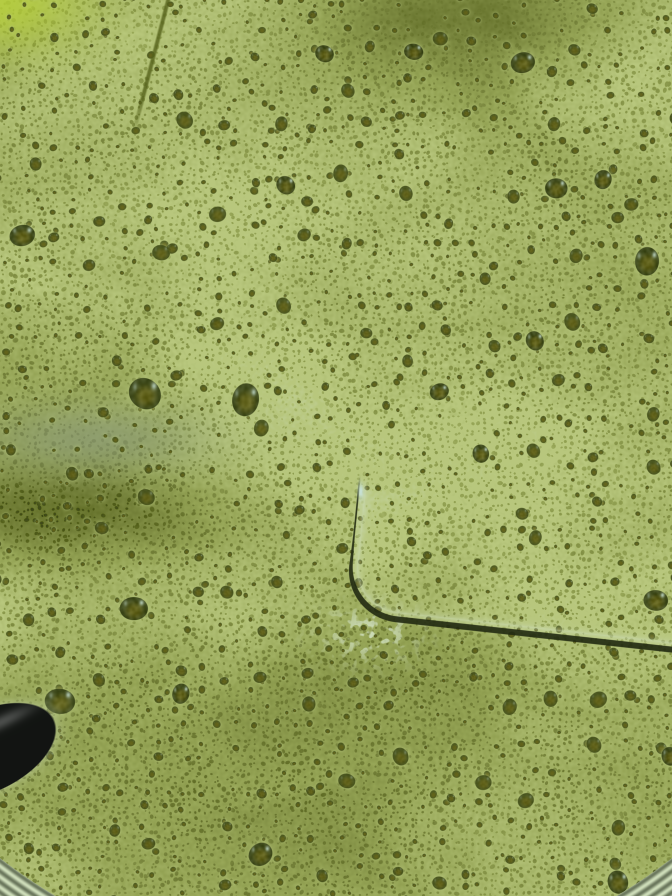
Give the GLSL for this texture, as a Shadertoy shader.

```glsl
// Green frothy liquid: fine foam, scattered bubbles and a submerged glass edge.
const vec3 DEEP   = vec3(0.16, 0.20, 0.08);
const vec3 MOSS   = vec3(0.33, 0.38, 0.10);
const vec3 OLIVE  = vec3(0.45, 0.50, 0.22);
const vec3 LEAF   = vec3(0.58, 0.64, 0.33);
const vec3 CREAM  = vec3(0.72, 0.78, 0.49);
const vec3 FROTH  = vec3(0.80, 0.86, 0.72);
const vec3 AMBER  = vec3(0.37, 0.36, 0.07);
const vec3 LIME   = vec3(0.72, 0.82, 0.22);
const vec3 MIST   = vec3(0.53, 0.59, 0.46);
const vec3 GLINT  = vec3(0.78, 0.88, 0.84);
const vec3 INK    = vec3(0.07, 0.08, 0.07);
const float BASE_TONE = 3.3;     // position on the six-colour ramp
const float FOAM_CELL = 0.0092;
const float FOAM_DEPTH = 1.4;

vec3 hash3(vec2 p) {
    vec3 q = fract(p.xyx * vec3(0.1031, 0.1030, 0.0973));
    q += dot(q, q.yxz + 33.33);
    return fract((q.xxy + q.yzz) * q.zyx);
}

float gradAt(vec2 cell, vec2 f) {
    float a = 6.2832 * hash3(cell).x;
    return dot(vec2(cos(a), sin(a)), f);
}

float noise(vec2 p) {
    vec2 i = floor(p), f = fract(p), e = vec2(1, 0);
    vec2 u = f * f * f * (f * (f * 6.0 - 15.0) + 10.0);
    return mix(mix(gradAt(i, f), gradAt(i + e, f - e), u.x),
               mix(gradAt(i + e.yx, f - e.yx), gradAt(i + 1.0, f - 1.0), u.x), u.y);
}

float fbm(vec2 p) {
    float sum = 0.0, amp = 1.0;
    for (int k = 0; k < 4; k++) {
        sum += amp * noise(p);
        p = mat2(1.6, 1.2, -1.2, 1.6) * p + 7.3;
        amp *= 0.5;
    }
    return sum;
}

// Soft elliptical patch
float patchAt(vec2 p, vec2 centre, vec2 size) {
    vec2 q = (p - centre) / size;
    return exp(-dot(q, q));
}

vec3 ramp(float t) {
    vec3 c = mix(DEEP, MOSS, clamp(t, 0.0, 1.0));
    c = mix(c, OLIVE, clamp(t - 1.0, 0.0, 1.0));
    c = mix(c, LEAF, clamp(t - 2.0, 0.0, 1.0));
    c = mix(c, CREAM, clamp(t - 3.0, 0.0, 1.0));
    return mix(c, FROTH, clamp(t - 4.2, 0.0, 1.0));
}

// Nearest bubble of a jittered grid: xy = offset over radius, z = edge distance, w = radius
vec4 bubble(vec2 p, float cell, vec2 radii, float share, float seed) {
    vec2 id = floor(p / cell);
    vec4 best = vec4(9.0, 9.0, 1.0, radii.x);
    for (int y = -1; y <= 1; y++)
    for (int x = -1; x <= 1; x++) {
        vec2 n = id + vec2(x, y);
        vec3 h = hash3(n + seed), s = hash3(n + seed + 51.7);
        if (s.x > share) continue;
        float r = mix(radii.x, radii.y, h.z * h.z);
        vec2 q = p - (n + 0.12 + 0.76 * h.xy) * cell;
        q *= 1.0 + 0.12 * (s.yz - 0.5);
        float d = length(q) - r * (1.0 + 0.06 * sin(2.0 * atan(q.y, q.x) + 6.0 * s.y));
        if (d < best.z) best = vec4(q / r, d, r);
    }
    return best;
}

// Pale ring, dark rim, amber core and reflected light
vec3 drawBubble(vec3 col, vec4 b, float px, float gloss) {
    float halo = exp(-max(b.z, 0.0) / (0.16 * b.w + 0.001));
    col = mix(col, CREAM, 0.45 * halo);
    float core = smoothstep(0.95, 0.2, length(b.xy - vec2(0.05, -0.15)));
    vec3 body = mix(mix(MOSS, DEEP, 0.3 + 0.4 * gloss), AMBER, core * 0.85);
    body += 0.12 * gloss * noise(b.xy * 2.5 + b.w * 900.0);
    body = mix(body, GLINT, gloss * 0.75 * patchAt(b.xy, vec2(0.58, 0.48), vec2(0.17, 0.22)));
    body = mix(body, GLINT, gloss * 0.4 * patchAt(b.xy, vec2(-0.62, 0.42), vec2(0.14, 0.25)));
    return mix(col, body, 0.9 * smoothstep(px, -px, b.z));
}

void mainImage(out vec4 fragColor, in vec2 fragCoord) {
    float px = 0.75 / iResolution.x;
    vec2 p = fragCoord / iResolution.x;
    p.y += 0.5 * (4.0 / 3.0 - iResolution.y / iResolution.x);

    // Glass edge: a slanted quarter plane with a round corner
    vec2 g = p - vec2(0.515, 0.42);
    g.y += 0.11 * g.x;
    g.x -= 0.1 * g.y;
    vec2 v = 0.075 - g;
    float glass = length(max(v, 0.0)) + min(max(v.x, v.y), 0.0) - 0.075;
    float upTo = smoothstep(0.21, 0.18, g.y);

    // Broad light and shade
    float top = patchAt(p, vec2(0.68, 1.31), vec2(0.21, 0.09));
    float tone = BASE_TONE + 0.9 * fbm(p * vec2(1.8, 3.6) + 0.4 * noise(p * 3.0) + 4.0);
    tone -= 1.6 * top + 1.5 * patchAt(p, vec2(0.06, 0.57), vec2(0.26, 0.07));
    tone -= 0.9 * patchAt(p, vec2(0.45, 0.2), vec2(0.5, 0.15));
    tone += 0.5 * patchAt(p, vec2(0.65, 0.74), vec2(0.4, 0.22));
    tone += 0.5 * patchAt(p, vec2(0.42, 0.47), vec2(0.13, 0.12));
    tone += 0.5 * upTo * smoothstep(0.003, -0.003, glass) * exp(glass * 12.0);

    // Fine foam
    vec2 w = p + 0.003 * vec2(noise(p * 40.0), noise(p * 40.0 + 19.0));
    vec4 foam = bubble(w, FOAM_CELL, vec2(0.0014, 0.0034), 0.95, 3.0);
    float foamy = (1.0 - 0.85 * top) * (0.8 + 0.5 * noise(p * 9.0));
    tone += foamy * (0.25 - FOAM_DEPTH * smoothstep(px, -px, foam.z));
    vec3 col = ramp(tone + 0.3 * noise(p * 150.0));

    // Tinted patches and white froth
    col = mix(col, LIME, 0.8 * patchAt(p, vec2(0.0, 1.33), vec2(0.12, 0.07)));
    col = mix(col, MIST, 0.65 * patchAt(p, vec2(0.14, 0.68), vec2(0.16, 0.05)));
    float fleck = smoothstep(0.05, 0.35, noise(p * 75.0) + 0.4 * noise(p * 160.0));
    col = mix(col, FROTH, fleck * patchAt(p, vec2(0.55, 0.39), vec2(0.07, 0.04)));

    // Bubbles, small to large
    col = drawBubble(col, bubble(p, 0.024, vec2(0.0025, 0.0058), 0.55, 11.0), px, 0.1);
    col = drawBubble(col, bubble(p, 0.062, vec2(0.006, 0.0125), 0.5, 29.0), px, 0.4);
    col = drawBubble(col, bubble(p, 0.17, vec2(0.013, 0.026), 0.42, 47.0), px, 1.0);

    // Glass line with its bright inner lip, and a faint upper crease
    float width = mix(0.0012, 0.0045, smoothstep(0.13, 0.0, g.y));
    col = mix(col, FROTH, 0.55 * upTo * exp(-abs(glass + 0.010) / 0.004));
    col = mix(col, DEEP * 0.8, 0.9 * upTo * smoothstep(px, -px, abs(glass) - width));
    col = mix(col, GLINT, patchAt(p, vec2(0.537, 0.602), vec2(0.004, 0.012)));
    float crease = abs(p.x - 0.2 - 0.26 * (p.y - 1.14));
    col = mix(col, MOSS, 0.8 * smoothstep(0.005, 0.001, crease) * smoothstep(1.12, 1.2, p.y));

    // Dark rounded handle at the left, pale vessel rim in the lower corners
    vec2 k = mat2(0.9, -0.43, 0.43, 0.9) * (p - vec2(-0.02, 0.215));
    float handle = (length(k / vec2(0.11, 0.06)) - 1.0) * 0.06;
    vec3 ink = INK + 0.22 * patchAt(k, vec2(0.04, 0.03), vec2(0.05, 0.01));
    col = mix(col, FROTH, 0.35 * exp(-max(handle, 0.0) / 0.006));
    col = mix(col, ink, smoothstep(px, -px, handle));
    float rim = length(p - vec2(0.5, 0.7)) - 0.815;
    vec3 rimCol = mix(FROTH, MIST * 0.8, 0.5 + 0.5 * sin(rim * 500.0));
    col = mix(col, rimCol, smoothstep(-px, px, rim) * smoothstep(0.2, 0.1, p.y));

    fragColor = vec4(clamp(col, 0.0, 1.0), 1.0);
}
```
